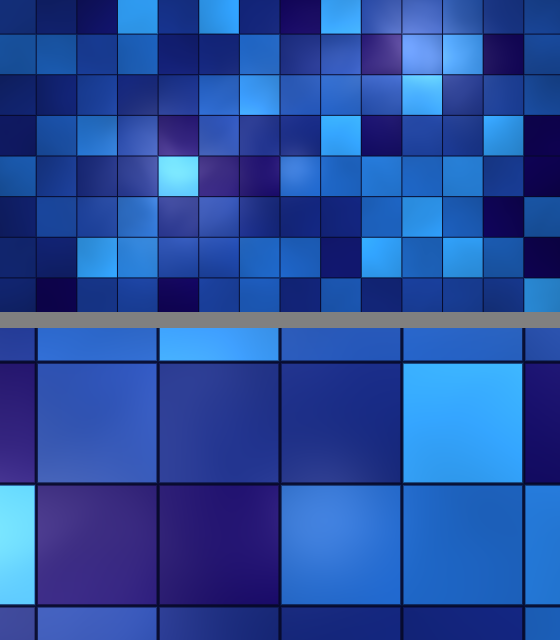
Top: the whole. Bottom: its middle third, enlarged.
Write a Shadertoy shader that draws this pattern.

```glsl
// Mosaic of blue square tiles with thin dark joints and soft drifting lavender glows.

const float TILE_SIZE = 56.0 / 430.0;     // tile side, in canvas heights
const float JOINT_HALF_WIDTH = 0.013;     // in tile sides
const vec3 JOINT_COLOR = vec3(0.02, 0.03, 0.15);
const vec3 GLOW_COLOR = vec3(0.29, 0.27, 0.27);

float hash(vec2 cell, float seed) {
    vec3 q = fract(vec3(cell.xyx + seed) * vec3(0.1031, 0.1030, 0.0973));
    q += dot(q, q.yzx + 33.33);
    return fract((q.x + q.y) * q.z);
}

// Ramp from deep indigo to sky blue
vec3 tileColor(float level) {
    vec3 color = vec3(0.06, 0.01, 0.35);
    color = mix(color, vec3(0.07, 0.14, 0.47), smoothstep(0.08, 0.16, level));
    color = mix(color, vec3(0.10, 0.25, 0.62), smoothstep(0.25, 0.50, level));
    color = mix(color, vec3(0.11, 0.38, 0.74), smoothstep(0.55, 0.75, level));
    return mix(color, vec3(0.19, 0.63, 0.98), smoothstep(0.78, 0.92, level));
}

float softSpot(vec2 p, vec2 center, float radius) {
    vec2 d = (p - center) / radius;
    return exp(-dot(d, d));
}

// Layered sines, each octave bending the next
float haze(vec2 p) {
    float sum = 0.0;
    float weight = 0.5;
    for (int i = 0; i < 4; i++) {
        p += 0.35 * sin(p.yx * 1.3 + float(i));
        sum += weight * sin(p.x) * sin(p.y);
        p = mat2(1.2, 1.0, -1.0, 1.2) * p;
        weight *= 0.5;
    }
    return sum;
}

float glow(vec2 p) {
    float light = softSpot(p, vec2(-0.33, -0.07), 0.20)
                + softSpot(p, vec2(0.44, 0.33), 0.20)
                + 0.5 * softSpot(p, vec2(0.04, -0.04), 0.07)
                + 0.4 * softSpot(p, vec2(-0.09, 0.16), 0.11)
                + 0.3 * softSpot(p, vec2(0.12, 0.32), 0.14);
    return light * (0.92 + 0.6 * haze(p * 11.0));
}

// Antialiased coverage of the joints around a tile
float joints(vec2 grid, float pixel) {
    vec2 d = 0.5 - abs(fract(grid) - 0.5);
    return 1.0 - clamp((min(d.x, d.y) - JOINT_HALF_WIDTH) / pixel + 0.5, 0.0, 1.0);
}

void mainImage(out vec4 fragColor, in vec2 fragCoord) {
    vec2 p = (fragCoord - 0.5 * iResolution.xy) / iResolution.y;
    vec2 grid = p / TILE_SIZE;
    vec2 cell = floor(grid);
    vec2 local = fract(grid) - 0.5;

    // Tile shade with a faint slope of its own
    vec3 color = tileColor(hash(cell, 47.0));
    vec2 slope = vec2(hash(cell, 71.0), hash(cell, 93.0)) - 0.5;
    color *= 1.0 + 0.25 * dot(local, slope) + 0.06 * haze(p * 14.0 + 5.0);

    // Edge falloff, then light over the tiles
    color *= 1.04 - 0.27 * dot(p, p);
    color += GLOW_COLOR * glow(p);

    float pixel = 1.0 / (iResolution.y * TILE_SIZE);
    color = mix(color, JOINT_COLOR, 0.9 * joints(grid, pixel));
    fragColor = vec4(clamp(color, 0.0, 1.0), 1.0);
}
```
